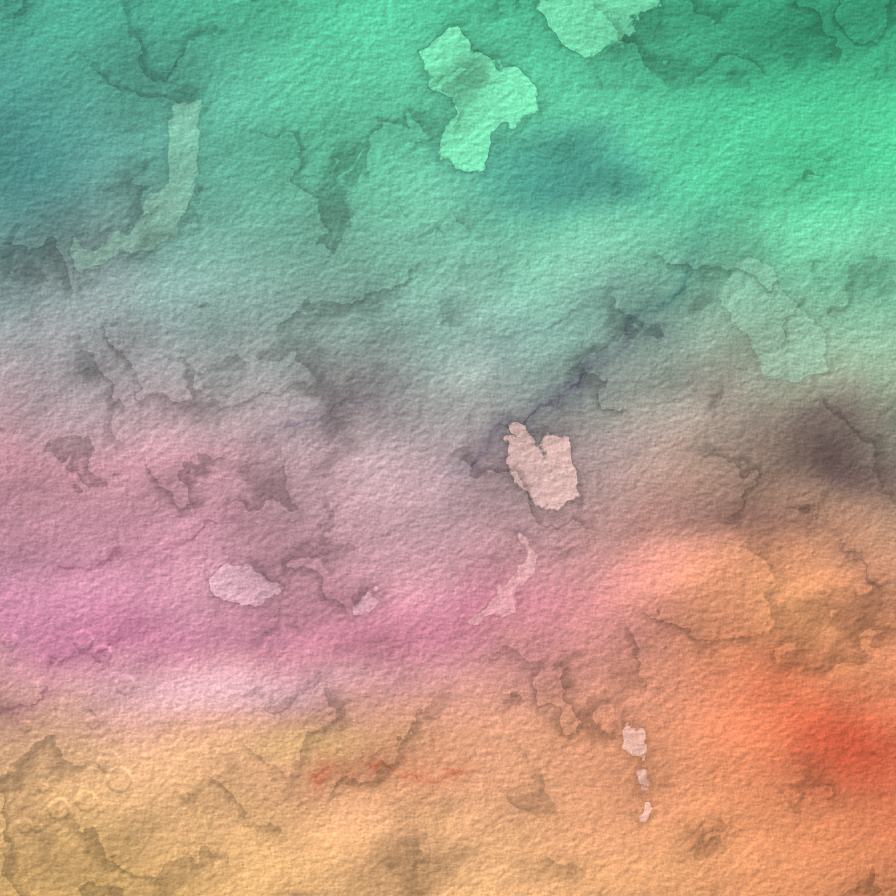
A Shadertoy shader for this background:

```glsl
// Watercolour-stained paper running from green through rose to amber and rust.
const float DRIFT = .16; // wandering of the broad washes
const float RAGGED = .08; // roughness of flakes and creases
const float FRAY = .035; // finer tearing of the same edges
const float MOTTLE = .5; // cloudy light and dark
const float TIDE = .2; // dried pigment lines
const float RELIEF = .42; // embossed paper tooth
const float SPECKLE = .09; // finest grain
const float LIFT = .06; // paper showing through
const float SOFT = .0015; // half width of flake edges
const float DROPS = 14.;

// Wash colours from bottom to top, in three columns
const vec3 LEFT[7] = vec3[7](vec3(.88,.69,.43), vec3(.87,.67,.51), vec3(.78,.54,.64),
    vec3(.85,.61,.66), vec3(.56,.61,.61), vec3(.34,.57,.53), vec3(.28,.64,.54));
const vec3 MIDDLE[7] = vec3[7](vec3(.89,.67,.46), vec3(.88,.62,.48), vec3(.79,.53,.58),
    vec3(.7,.59,.61), vec3(.53,.68,.63), vec3(.38,.76,.61), vec3(.28,.71,.54));
const vec3 RIGHT[7] = vec3[7](vec3(.85,.53,.35), vec3(.83,.45,.3), vec3(.88,.57,.41),
    vec3(.63,.57,.5), vec3(.46,.74,.6), vec3(.29,.76,.55), vec3(.2,.62,.45));

// Stain colours
const vec3 MINT = vec3(.46,.88,.68), SAGE = vec3(.58,.78,.67), TEAL = vec3(.17,.42,.42);
const vec3 INK = vec3(.3,.27,.38), UMBER = vec3(.28,.2,.22), MAGENTA = vec3(.69,.36,.49);
const vec3 PLUM = vec3(.48,.25,.35), LILAC = vec3(.9,.72,.77), BLUSH = vec3(.93,.76,.73);
const vec3 STRAW = vec3(.95,.79,.51), APRICOT = vec3(.96,.67,.44), RUST = vec3(.74,.25,.16);

float hash(vec2 p) { return fract(sin(dot(p, vec2(127.1, 311.7))) * 43758.5); }
float noise(vec2 p) {
    vec2 i = floor(p), f = fract(p), e = vec2(0, 1);
    f *= f * (3. - 2. * f);
    return mix(mix(hash(i), hash(i + e.yx), f.x), mix(hash(i + e), hash(i + e.yy), f.x), f.y);
}
float fbm(vec2 p) {
    float sum = 0., gain = .516;
    for (int i = 0; i < 5; i++) {
        sum += gain * noise(p);
        p = mat2(1.6, 1.2, -1.2, 1.6) * p + 7.3;
        gain *= .5;
    }
    return sum;
}
vec2 wander(vec2 p) { return vec2(fbm(p), fbm(p + 31.7)) - .5; }
vec3 column(vec3 stops[7], float y) {
    float f = clamp(y, 0., .999) * 6.;
    int i = int(f);
    return mix(stops[i], stops[i + 1], fract(f));
}
// Distance to a rounded segment from s.xy to s.zw
float capsule(vec2 p, vec4 s, float r) {
    vec2 d = s.zw - s.xy;
    return length(p - s.xy - d * clamp(dot(p - s.xy, d) / dot(d, d), 0., 1.)) - r;
}
float spot(vec2 p, float x, float y, float r) { return length(p - vec2(x, y)) - r; }
// Bloom of pigment: centre in e.xy, size in e.zw
void cloud(inout vec3 c, vec2 p, vec4 e, vec3 tint, float amount) {
    vec2 d = (p - e.xy) / e.zw;
    c = mix(c, tint, amount * exp(-dot(d, d)));
}
// Lifted pale area with pigment gathered outside its edge
void flake(inout vec3 c, float d, vec3 tint, float amount) {
    float body = smoothstep(SOFT, -SOFT, d);
    c *= 1. - .3 * amount * (1. - body) * exp(-abs(d) / .006);
    c = mix(c, tint, amount * body);
}
// Broken dark line with a diffuse halo
void crease(inout vec3 c, vec2 p, vec4 s, vec3 tint, float amount) {
    float d = capsule(p, s, 0.);
    float line = exp(-d * d / 4e-6) * smoothstep(.2, .7, noise(p * 45.));
    c = mix(c, tint, amount * (.5 * line + .4 * exp(-d / .018)));
}

void mainImage(out vec4 fragColor, in vec2 fragCoord) {
    vec2 uv = fragCoord / iResolution.xy;
    vec2 p = uv + DRIFT * wander(uv * 4.);
    vec2 q = uv + RAGGED * wander(uv * 10. + 5.) + FRAY * wander(uv * 40.);
    // Broad washes
    vec3 c = mix(column(LEFT, p.y), column(MIDDLE, p.y), smoothstep(.05, .5, p.x));
    c = mix(c, column(RIGHT, p.y), smoothstep(.5, .95, p.x));
    // Blooms
    cloud(c, p, vec4(.62, .82, .08, .04), TEAL, .6);
    cloud(c, p, vec4(0, .84, .09, .12), TEAL, .5);
    cloud(c, p, vec4(.98, .48, .09, .05), UMBER, .65);
    cloud(c, p, vec4(.8, .4, .1, .04), UMBER, .35);
    cloud(c, p, vec4(.1, .33, .16, .04), MAGENTA, .4);
    cloud(c, p, vec4(.48, .31, .18, .05), MAGENTA, .4);
    cloud(c, p, vec4(.28, .26, .18, .04), LILAC, .7);
    cloud(c, p, vec4(.36, .17, .09, .04), STRAW, .6);
    cloud(c, p, vec4(.88, .28, .1, .07), APRICOT, .7);
    cloud(c, p, vec4(.95, .17, .1, .06), RUST, .65);
    // Creases
    crease(c, q, vec4(.71, .63, .79, .76), TEAL, .6);
    crease(c, q, vec4(.65, .57, .71, .63), INK, .7);
    crease(c, q, vec4(.51, .47, .65, .57), INK, .75);
    crease(c, q, vec4(.55, .6, .7, .69), INK, .4);
    crease(c, q, vec4(.32, .5, .44, .55), INK, .4);
    crease(c, q, vec4(.07, .35, .26, .41), PLUM, .65);
    crease(c, q, vec4(0, .21, .17, .3), PLUM, .6);
    crease(c, q, vec4(.36, .14, .52, .14), RUST, .5);
    crease(c, q, vec4(.88, .43, 1, .32), UMBER, .5);
    // Flakes
    flake(c, min(capsule(q, vec4(.495, .95, .555, .885), .02),
        capsule(q, vec4(.55, .88, .527, .82), .023)), MINT, .8);
    flake(c, capsule(q, vec4(.65, .98, .72, 1.02), .03), MINT, .8);
    flake(c, min(capsule(q, vec4(.21, .87, .168, .745), .02),
        capsule(q, vec4(.168, .735, .1, .715), .012)), SAGE, .45);
    flake(c, capsule(q, vec4(.84, .65, .88, .61), .045), SAGE, .4);
    flake(c, min(capsule(q, vec4(.585, .47, .615, .48), .029), spot(q, .58, .51, .012)), BLUSH, .85);
    flake(c, capsule(q, vec4(.6, .4, .55, .325), .008), BLUSH, .35);
    flake(c, capsule(q, vec4(.245, .358, .28, .35), .018), LILAC, .6);
    flake(c, spot(q, .395, .32, .012), LILAC, .5);
    for (float i = 0.; i < 3.; i++)
        flake(c, spot(q, .713, .178 - .034 * i, .011 - .002 * i), BLUSH, .65);
    // Water drops with a lit upper rim
    for (float k = 0.; k < DROPS; k++) {
        vec2 d = uv - vec2(.15 * hash(vec2(k, 1)), .05 + .24 * hash(vec2(k, 2)));
        float ring = length(d) - mix(.004, .014, hash(vec2(k, 3)));
        c *= 1. + .16 * exp(-ring * ring / 4e-6) * clamp(d.y / .004, -1., 1.);
    }
    // Mottling, tide lines, tooth and grain
    float stain = fbm(mat2(7, -5, 2, 13) * uv), tide = fract(fbm(q * 5.) * 6.);
    c *= 1. + MOTTLE * (stain - .5);
    c *= 1. - TIDE * smoothstep(.6, .95, tide) * smoothstep(1., .96, tide) * smoothstep(.6, .4, stain);
    c = mix(c, vec3(1), LIFT);
    vec2 tooth = uv * vec2(150, 200);
    c *= 1. + RELIEF * (fbm(tooth) - fbm(tooth + vec2(.25, -.35)));
    c *= 1. + SPECKLE * (noise(uv * 450.) - .5);
    fragColor = vec4(clamp(c, 0., 1.), 1);
}
```
